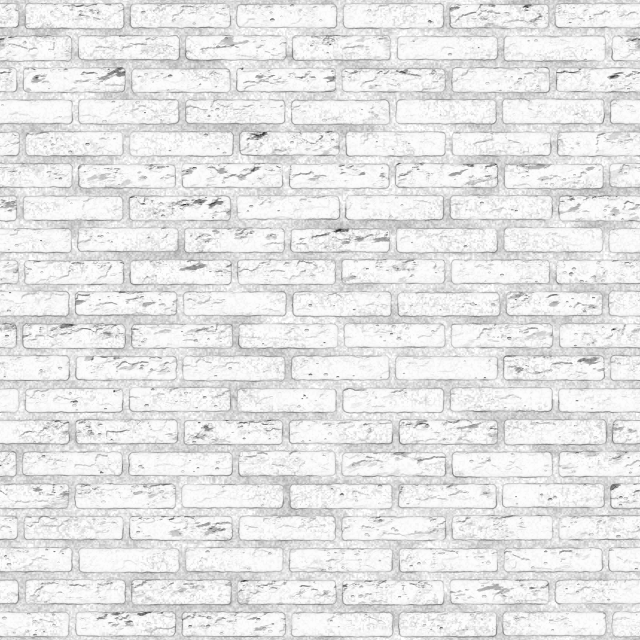
Reproduce this texture map procedurally as a Shadertoy shader.

```glsl
// Whitewashed brick wall: 6 bricks by 20 courses in running bond, pale grey mortar.
// Rounded-box distances shape the bricks; hashed wear drives embossed flakes,
// slanted gouges and small pits, and value noise gives the grain.

const vec2  BRICK_COUNT   = vec2(6.0, 20.0);
const float BOND_START    = 0.0326;   // first joint of the top course
const float JOINT_HALF    = 0.0052;   // half width of upright joints
const float JOINT_JITTER  = 0.0036;
const float BRICK_HALF_H  = 0.0188;
const float CORNER_RADIUS = 0.0065;
const float EDGE_WOBBLE   = 0.0028;
const float OUTLINE_WIDTH = 0.0011;
const float MORTAR_TONE   = 0.875;
const float BRICK_TONE    = 0.992;
const int   PIT_COUNT     = 12;

float hash(vec2 p) {
    vec3 q = fract(p.xyx * 0.1031);
    q += dot(q, q.yzx + 33.33);
    return fract((q.x + q.y) * q.z);
}

float noise(vec2 p) {
    vec2 i = floor(p), f = fract(p);
    f = f * f * (3.0 - 2.0 * f);
    return mix(mix(hash(i), hash(i + vec2(1, 0)), f.x),
               mix(hash(i + vec2(0, 1)), hash(i + vec2(1, 1)), f.x), f.y);
}

float fbm(vec2 p) {
    float sum = 0.0, amp = 0.5;
    for (int i = 0; i < 4; i++) {
        sum += amp * noise(p);
        p = p * 2.03 + 17.3;
        amp *= 0.5;
    }
    return sum;
}

float roundedBox(vec2 p, vec2 halfSize, float r) {
    vec2 q = abs(p) - halfSize + r;
    return length(max(q, 0.0)) + min(max(q.x, q.y), 0.0) - r;
}

// Sideways shift of the joint left of a column, wrapping across the canvas.
float jointShift(float column, float row) {
    return (hash(vec2(mod(column, BRICK_COUNT.x) + 3.0, row + 11.0)) - 0.5) * 2.0 * JOINT_JITTER;
}

float flakeHeight(vec2 p) {
    return smoothstep(0.49, 0.62, fbm(p * vec2(44.0, 75.0)));
}

// Darkness of small slanted hollows scattered over one brick.
float pits(vec2 p, vec2 halfSize, vec2 id, float amount, float px) {
    float dark = 0.0;
    for (int i = 0; i < PIT_COUNT; i++) {
        vec2 seed = id * 7.0 + float(i) * vec2(13.0, 29.0);
        if (hash(seed + 5.0) > amount) continue;
        vec2 centre = (vec2(hash(seed), hash(seed + 41.0)) - 0.5) * 1.75 * halfSize;
        float radius = mix(0.0011, 0.0036, pow(hash(seed + 83.0), 2.0));
        vec2 q = p - centre;
        q = vec2(q.x + 0.5 * q.y, q.y * 1.5 - 0.4 * q.x);
        float d = length(q) - radius;
        float hollow = smoothstep(px, -0.0012, d);
        float shade = smoothstep(-radius, radius, q.y + 0.3 * q.x);
        float rim = exp(-pow(d / 0.0009, 2.0));
        dark += hollow * shade * mix(0.12, 0.6, pow(hash(seed + 61.0), 2.0)) + 0.1 * rim;
    }
    return dark;
}

void mainImage(out vec4 fragColor, in vec2 fragCoord) {
    vec2 uv = fragCoord / iResolution.xy;
    float px = 1.0 / iResolution.y;

    // Courses are counted from the top; every other one moves half a brick.
    vec2 pitch = 1.0 / BRICK_COUNT;
    float row = floor((1.0 - uv.y) / pitch.y);
    float x = uv.x - BOND_START - 0.5 * pitch.x * mod(row, 2.0);
    float column = floor(x / pitch.x);
    vec2 id = vec2(mod(column, BRICK_COUNT.x), row);

    // Brick outline between its two shifted joints.
    float left = column * pitch.x + jointShift(column, row) + JOINT_HALF;
    float right = (column + 1.0) * pitch.x + jointShift(column + 1.0, row) - JOINT_HALF;
    float midY = 1.0 - (row + 0.5) * pitch.y + (hash(id + 19.0) - 0.5) * 0.002;
    vec2 p = vec2(x - 0.5 * (left + right), uv.y - midY);
    vec2 halfSize = vec2(0.5 * (right - left), BRICK_HALF_H + (hash(id + 71.0) - 0.5) * 0.0014);
    float d = roundedBox(p, halfSize, CORNER_RADIUS) + (fbm(uv * 95.0) - 0.47) * EDGE_WOBBLE;
    float inside = smoothstep(px, -px, d);

    float grain = 0.6 * noise(uv * 430.0) + 0.4 * noise(uv * 230.0 + 9.0) - 0.5;
    float blotch = fbm(uv * vec2(16.0, 34.0) + 4.0);

    // Mortar: speckled, with soft stains and shade under each brick.
    float mortar = MORTAR_TONE + 0.26 * grain - 0.32 * (blotch - 0.47);
    mortar -= 0.05 * exp(-max(d, 0.0) / 0.002) * step(p.y, 0.0);

    // Brick face: wear differs per brick and gathers toward the upper edge.
    float wear = hash(id + 131.0);
    float upper = smoothstep(-1.0, 0.9, p.y / halfSize.y);
    vec2 local = p + id * vec2(1.37, 2.11) + 3.0;
    float slope = flakeHeight(local) - flakeHeight(local + vec2(-0.0012, 0.0022));
    float flakes = (0.26 * max(slope, 0.0) + 0.1 * abs(slope)) * mix(0.3, 1.3, wear) * mix(0.35, 1.2, upper);
    vec2 streak = vec2(local.x + 0.5 * local.y, local.y - 0.25 * local.x);
    float gouge = smoothstep(0.6, 0.73, fbm(streak * vec2(38.0, 100.0) + 31.0));
    gouge *= smoothstep(0.35, 1.0, wear) * mix(0.3, 1.0, upper);
    float dust = max(grain + 0.08, 0.0) * mix(0.08, 0.32, smoothstep(0.38, 0.62, blotch));
    float brick = BRICK_TONE - dust - flakes - 0.5 * gouge - 0.05 * exp(min(d, 0.0) / 0.0025);
    brick -= pits(p, halfSize, id, hash(id + 211.0) * 0.85, px);

    // Broken pencil-thin contour, a little heavier along the bottom.
    float contour = exp(-pow(d / max(OUTLINE_WIDTH, 0.6 * px), 2.0));
    contour *= mix(0.04, 0.3, noise(uv * 70.0 + 51.0)) * (p.y < 0.0 ? 1.15 : 0.85);

    float tone = mix(mortar, brick, inside) - contour;
    fragColor = vec4(vec3(clamp(tone, 0.2, 1.0)), 1.0);
}
```
